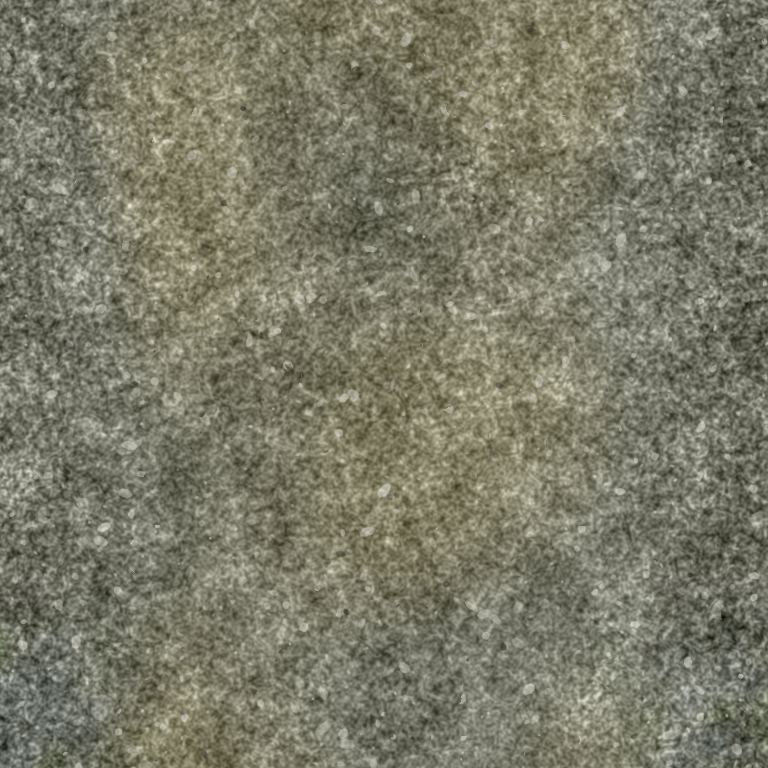
This texture is drawn by a Shadertoy shader. Its source:

```glsl
// Weathered grey-green concrete: layered gradient noise gives the fine grain,
// clumps and broad stains; scattered pale chips and dark pits lie on top.
// Faint moss and cool damp tints gather towards the lower corners.

const vec3  STONE      = vec3(0.472, 0.475, 0.422);
const vec3  CHIP_COLOR = vec3(0.76, 0.76, 0.71);
const vec3  PIT_COLOR  = vec3(0.22, 0.23, 0.19);
const vec3  WARM_TINT  = vec3(0.035, 0.018, -0.030);
const vec3  MOSS_TINT  = vec3(-0.045, 0.005, -0.065);
const vec3  DAMP_TINT  = vec3(-0.035, -0.015, 0.010);
const float GRAIN_FREQ = 105.0;   // grain cells across the canvas
const float GRAIN_GAIN = 0.27;
const float CLUMP_GAIN = 0.13;
const float STAIN_GAIN = 0.10;
const float CHIP_CELLS = 58.0;
const float PIT_CELLS  = 44.0;
const float EDGE_SHADE = 0.045;   // darkening at the left and right sides

vec2 hash2(vec2 p) {
    vec3 q = fract(p.xyx * vec3(0.1031, 0.1030, 0.0973));
    q += dot(q, q.yzx + 33.33);
    return fract((q.xx + q.yz) * q.zy);
}

vec2 gradient(vec2 cell) {
    return normalize(hash2(cell) - 0.4999);
}

// Gradient noise, roughly -0.7 to 0.7
float noise(vec2 p) {
    vec2 i = floor(p), f = p - i;
    vec2 u = f * f * f * (f * (f * 6.0 - 15.0) + 10.0);
    vec2 x = vec2(1.0, 0.0), y = vec2(0.0, 1.0);
    float low  = mix(dot(gradient(i), f), dot(gradient(i + x), f - x), u.x);
    float high = mix(dot(gradient(i + y), f - y), dot(gradient(i + 1.0), f - 1.0), u.x);
    return mix(low, high, u.y);
}

vec2 turn(vec2 p, float angle) {
    float c = cos(angle), s = sin(angle);
    return vec2(c * p.x - s * p.y, s * p.x + c * p.y);
}

float fbm(vec2 p) {
    float sum = 0.0, gain = 1.0;
    for (int i = 0; i < 3; i++) {
        sum += gain * noise(p);
        p = turn(p, 0.9) * 2.1 + 17.3;
        gain *= 0.55;
    }
    return sum;
}

// Coverage of scattered ragged specks; rarity is the chance per cell
float specks(vec2 p, float cells, float rarity, float minSize, float maxSize, float seed) {
    vec2 home = floor(p * cells);
    float ragged = 0.0012 * noise(p * 230.0 + seed);
    float soft = max(0.0011, 0.8 / iResolution.y);
    float cover = 0.0;
    for (int y = -1; y <= 1; y++)
    for (int x = -1; x <= 1; x++) {
        vec2 cell = home + vec2(x, y);
        vec2 place = hash2(cell + seed);
        vec2 pick = hash2(cell + seed + 71.7);
        vec2 shape = hash2(cell + seed + 137.1);
        vec2 d = turn(p - (cell + place) / cells, shape.x * 3.14159);
        d.x *= mix(0.5, 1.0, shape.y);
        float size = mix(minSize, maxSize, pick.y * pick.y * pick.y);
        float inside = 1.0 - smoothstep(-soft, soft, length(d) + ragged - size);
        cover = max(cover, inside * step(pick.x, rarity) * mix(0.45, 1.0, place.x));
    }
    return cover;
}

void mainImage(out vec4 fragColor, in vec2 fragCoord) {
    vec2 p = fragCoord / iResolution.y;
    float across = fragCoord.x / iResolution.x;
    float side = smoothstep(0.22, 0.5, abs(across - 0.5));

    // Grain in three sizes, with bent cells so no grid shows
    vec2 bent = p + 0.004 * vec2(noise(p * 38.0), noise(p * 38.0 + 51.0));
    float grain = 0.50 * noise(turn(bent, 0.5) * GRAIN_FREQ * 0.5 + 9.0)
                + 0.85 * noise(turn(bent, 1.3) * GRAIN_FREQ + 23.0)
                + 0.70 * noise(turn(bent, 2.2) * GRAIN_FREQ * 1.85 + 41.0);

    // Clumps, broad stains and pale crusts
    float clump = fbm(p * 15.0 + 5.0);
    float stain = fbm(p * 3.2 + 12.0);
    float crust = smoothstep(0.28, 0.75, fbm(p * 7.0 + 33.0));
    float contrast = GRAIN_GAIN * (0.92 + 0.22 * side + 0.35 * crust);
    float light = contrast * grain + CLUMP_GAIN * clump + STAIN_GAIN * stain;
    light += 0.7 * light * abs(light) * step(0.0, light);
    light += 0.075 * crust - EDGE_SHADE * side;
    vec3 color = STONE + light;

    // Tints: warm earth above, moss and damp towards the lower corners
    float warm = smoothstep(-0.1, 0.6, noise(p * 2.7 + 61.0) + 0.3 - side);
    float lowCorner = side * (1.0 - smoothstep(0.10, 0.27, p.y));
    float patches = fbm(p * 6.0 + 80.0);
    color += WARM_TINT * warm;
    color += MOSS_TINT * lowCorner * smoothstep(-0.15, 0.4, patches);
    color += DAMP_TINT * lowCorner * smoothstep(-0.1, 0.4, -patches);

    // Pale chips crowd the crusts; dark pits fill the low clumps
    float chipRarity = clamp(0.20 + 0.25 * clump + 0.30 * crust + 0.12 * side, 0.04, 0.7);
    float chips = specks(p, CHIP_CELLS, chipRarity, 0.0016, 0.0062, 3.0);
    float pitRarity = clamp(0.13 - 0.25 * clump, 0.03, 0.4);
    float pits = specks(p, PIT_CELLS, pitRarity, 0.0012, 0.0042, 211.0);
    color = mix(color, PIT_COLOR + 0.25 * light, 0.75 * pits);
    color = mix(color, CHIP_COLOR + 0.45 * light, 0.8 * chips);

    fragColor = vec4(clamp(color, 0.0, 1.0), 1.0);
}
```
